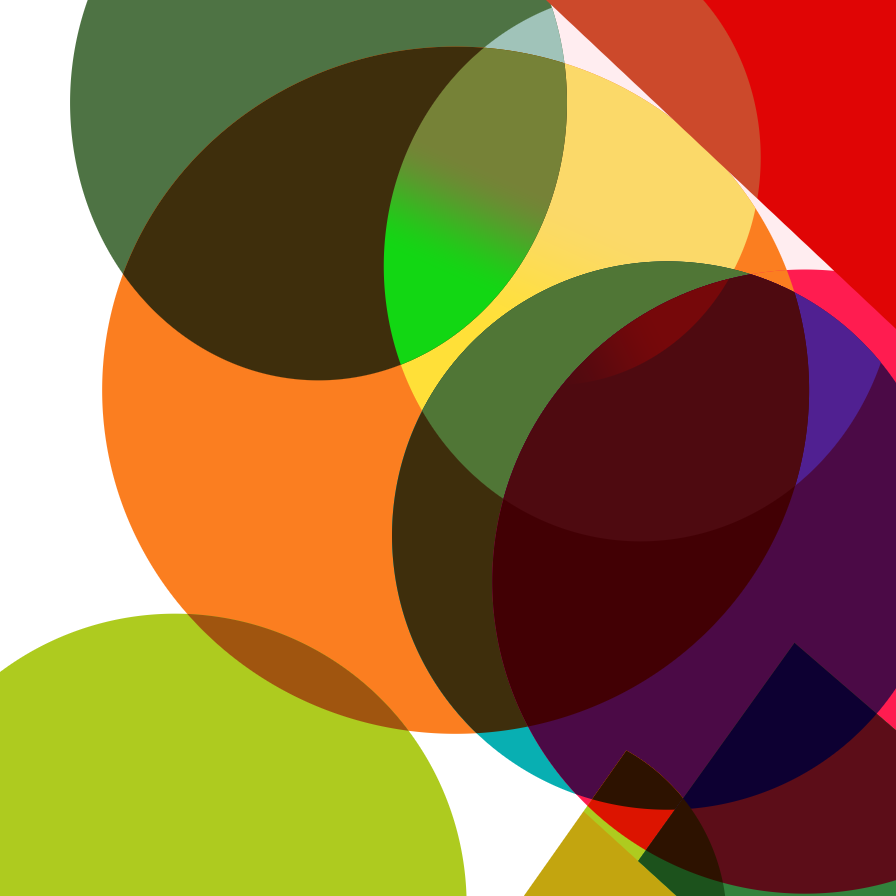
Reproduce this background procedurally as a Shadertoy shader.

```glsl
// Overlapping translucent discs, a red corner and two wedges on white.
// Each shape is a smooth coverage mask; products of masks select the overlaps,
// which are painted in order with their own mixed ink colours.

const vec3 WHITE      = vec3(1.0);
const vec3 MOSS       = vec3(0.306, 0.451, 0.267);
const vec3 ORANGE     = vec3(0.984, 0.494, 0.125);
const vec3 UMBER      = vec3(0.243, 0.180, 0.047);
const vec3 BLUSH      = vec3(1.000, 0.930, 0.940);
const vec3 MIST       = vec3(0.627, 0.765, 0.725);
const vec3 STRAW      = vec3(0.984, 0.851, 0.412);
const vec3 YELLOW     = vec3(1.000, 0.880, 0.220);
const vec3 OLIVE      = vec3(0.463, 0.510, 0.216);
const vec3 NEON_GREEN = vec3(0.070, 0.843, 0.075);
const vec3 TEAL       = vec3(0.030, 0.686, 0.698);
const vec3 FERN       = vec3(0.314, 0.463, 0.212);
const vec3 PINK       = vec3(1.000, 0.110, 0.314);
const vec3 PLUM       = vec3(0.294, 0.039, 0.275);
const vec3 VIOLET     = vec3(0.314, 0.125, 0.569);
const vec3 OXBLOOD    = vec3(0.259, 0.000, 0.016);
const vec3 WINE       = vec3(0.306, 0.039, 0.063);
const vec3 GARNET     = vec3(0.463, 0.031, 0.039);
const vec3 LIME       = vec3(0.682, 0.796, 0.122);
const vec3 RUST       = vec3(0.627, 0.333, 0.059);
const vec3 RED        = vec3(0.878, 0.020, 0.020);
const vec3 BRICK      = vec3(0.800, 0.285, 0.168);
const vec3 GOLD       = vec3(0.765, 0.647, 0.059);
const vec3 SCARLET    = vec3(0.863, 0.078, 0.000);
const vec3 COCOA      = vec3(0.176, 0.070, 0.000);
const vec3 LEAF       = vec3(0.196, 0.510, 0.235);
const vec3 PINE       = vec3(0.110, 0.322, 0.110);
const vec3 MAROON     = vec3(0.361, 0.051, 0.094);
const vec3 NAVY       = vec3(0.050, 0.000, 0.196);

// Coverage from a signed distance (negative inside), one pixel wide.
float cover(float dist, float pixel) {
    return clamp(0.5 - dist / pixel, 0.0, 1.0);
}

float disc(vec2 p, vec2 centre, vec2 radius, float pixel) {
    float dist = (length((p - centre) / radius) - 1.0) * min(radius.x, radius.y);
    return cover(dist, pixel);
}

// Half plane to the left of the line from a to b.
float leftOf(vec2 p, vec2 a, vec2 b, float pixel) {
    vec2 along = normalize(b - a);
    return cover(dot(p - a, vec2(along.y, -along.x)), pixel);
}

void paint(inout vec3 col, vec3 ink, float mask) {
    col = mix(col, ink, mask);
}

void mainImage(out vec4 fragColor, in vec2 fragCoord) {
    vec2 p = fragCoord / iResolution.xy;
    float px = 1.0 / min(iResolution.x, iResolution.y);

    // Discs
    float moss   = disc(p, vec2(0.3555, 0.8854), vec2(0.2773, 0.3099), px);
    float orange = disc(p, vec2(0.5085, 0.5645), vec2(0.3945, 0.3835), px);
    float pale   = disc(p, vec2(0.7148, 0.7031), vec2(0.2865, 0.3073), px);
    float amber  = disc(p, vec2(0.6185, 0.8242), vec2(0.2305, 0.2539), px);
    float teal   = disc(p, vec2(0.7448, 0.4023), vec2(0.3073, 0.3060), px);
    float pink   = disc(p, vec2(0.8984, 0.3509), vec2(0.3490, 0.3483), px);
    float lime   = disc(p, vec2(0.1953, -0.0104), vec2(0.3255), px);

    // Straight-edged shapes
    float corner = leftOf(p, vec2(0.6094, 1.0), vec2(1.0, 0.6328), px);
    float fan = disc(p, vec2(0.5924, -0.0286), vec2(0.2188), px)
              * leftOf(p, vec2(0.6966, 0.1589), vec2(0.5846, 0.0), px);
    float aboveBase = leftOf(p, vec2(0.7122, 0.0391), vec2(0.7552, 0.0), px);
    float slab = aboveBase
               * leftOf(p, vec2(0.8867, 0.2826), vec2(0.7122, 0.0391), px)
               * leftOf(p, vec2(1.0, 0.1849), vec2(0.8867, 0.2826), px);

    // Diagonal ramp, rising toward the lower left
    float ramp = 0.9 * (1.0 - p.y) - 0.4 * p.x;

    // Upper discs and their overlaps
    vec3 col = WHITE;
    paint(col, BLUSH, pale);
    paint(col, MOSS, moss);
    paint(col, MIST, moss * pale);
    paint(col, ORANGE, orange);
    vec3 sunny = mix(STRAW, YELLOW, smoothstep(-0.05, 0.12, ramp));
    float amberGlow = max(amber, 1.0 - smoothstep(0.55, 0.75, p.x));
    paint(col, sunny, orange * pale * amberGlow);
    paint(col, UMBER, moss * orange);
    vec3 fresh = mix(OLIVE, NEON_GREEN, smoothstep(-0.05, 0.08, ramp));
    paint(col, fresh, moss * orange * pale);

    // Lower left disc
    paint(col, LIME, lime);
    paint(col, RUST, lime * orange);

    // Teal and pink discs
    paint(col, TEAL, teal);
    paint(col, UMBER, teal * orange);
    paint(col, FERN, teal * orange * pale);
    paint(col, PINK, pink);
    paint(col, ORANGE, pink * orange * (1.0 - teal));
    float dusk = pink * teal;
    paint(col, PLUM, dusk);
    paint(col, VIOLET, dusk * pale);
    paint(col, OXBLOOD, dusk * orange);
    paint(col, WINE, dusk * orange * pale);
    float ember = smoothstep(0.60, 0.76, p.x + 0.5 * (p.y - 0.6));
    paint(col, GARNET, dusk * orange * amber * ember);

    // Wedges at the lower right
    paint(col, mix(GOLD, LIME, aboveBase), fan);
    paint(col, SCARLET, fan * pink);
    paint(col, COCOA, fan * dusk);
    paint(col, LEAF, slab);
    paint(col, MAROON, slab * pink);
    paint(col, NAVY, slab * dusk);
    paint(col, mix(PINE, COCOA, pink), slab * fan);

    // Red corner
    paint(col, mix(RED, BRICK, amber), corner);
    fragColor = vec4(col, 1.0);
}
```
